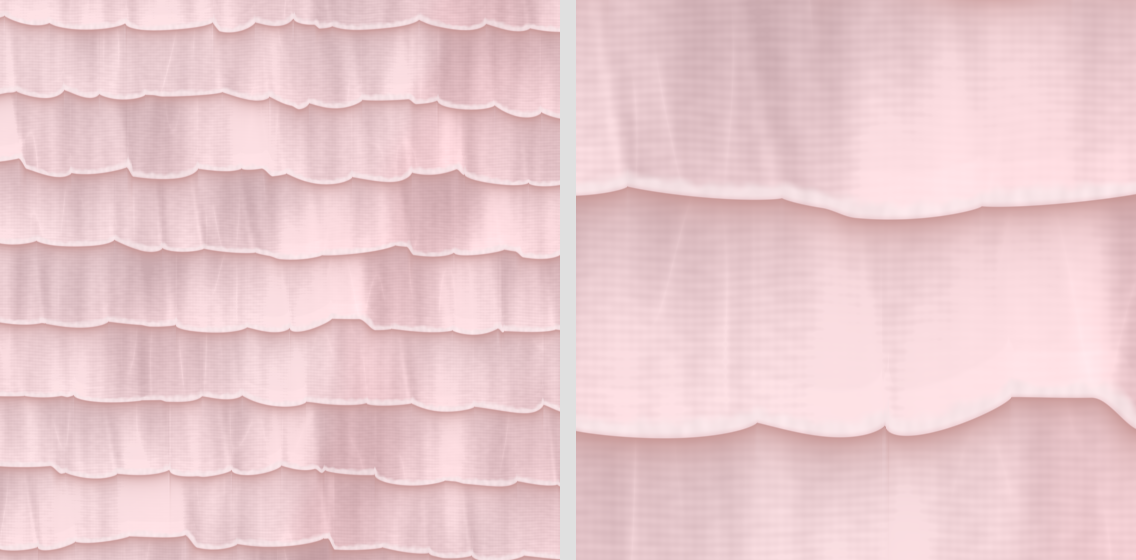
Left, the full canvas; right, a detail of the centre.
A Shadertoy shader for this texture:

```glsl
#define PITCH 0.1340      // height of one ruffle
#define FIRST_HEM 0.016   // height of the lowest hem
#define TILT -0.026       // slope of the rows
#define SCALLOPS 10.0     // scallops across
#define PANELS 4.3        // overlapping folds across
#define SAG 0.014         // depth of a scallop
#define DRIFT 0.022       // slow wander of a hem
#define HEM_WIDTH 0.0100
#define SHADOW_WIDTH 0.0085
#define THREADS 185.0     // weave threads across
#define WEAVE 0.13        // weave contrast
#define BROAD 0.75        // contrast of the large folds

const vec3 CLOTH_DARK  = vec3(0.815, 0.695, 0.715);
const vec3 CLOTH_LIGHT = vec3(0.955, 0.845, 0.860);
const vec3 ROSE        = vec3(0.890, 0.735, 0.755);
const vec3 HEM_LIGHT   = vec3(0.970, 0.900, 0.910);
const vec3 SOFT_SHADE  = vec3(0.810, 0.680, 0.690);
const vec3 DEEP_SHADE  = vec3(0.775, 0.575, 0.565);

float hash(vec2 p) {
    return fract(sin(dot(p, vec2(127.1, 311.7))) * 43758.5453);
}

float corner(vec2 cell, vec2 offset) {
    float a = 6.2832 * hash(cell);
    return dot(vec2(cos(a), sin(a)), offset);
}

// Gradient noise, roughly -0.7 to 0.7
float noise(vec2 p) {
    vec2 i = floor(p), f = p - i;
    vec2 w = f * f * f * (f * (f * 6.0 - 15.0) + 10.0);
    vec2 e = vec2(1.0, 0.0);
    return mix(mix(corner(i, f), corner(i + e.xy, f - e.xy), w.x),
               mix(corner(i + e.yx, f - e.yx), corner(i + e.xx, f - e.xx), w.x), w.y);
}

// Folded panel: rises slowly to the right, then drops at its edge
float panel(float x, float row) {
    float u = x * PANELS + 0.8 * noise(vec2(x * 2.0, row * 4.1)) + 7.0 * hash(vec2(row, 9.0));
    float f = fract(u), strength = hash(vec2(floor(u), row + 33.0));
    return strength * strength * (f * f - smoothstep(0.93, 1.0, f));
}

// Scallop coordinate: uneven widths, shuffled per row
float scallopAt(float x, float row) {
    return x * SCALLOPS + 1.1 * noise(vec2(x * 4.0, row * 3.7 + 0.4)) + 9.0 * hash(vec2(row, 4.0));
}

// Height of the hem of one row
float hemHeight(float x, float row) {
    float u = scallopAt(x, row), cell = floor(u), f = u - cell;
    float lean = pow(f, mix(0.6, 1.7, hash(vec2(cell, row + 20.0))));
    float bowl = pow(max(4.0 * lean * (1.0 - lean), 0.0), 0.7);
    float depth = SAG * mix(0.2, 1.0, hash(vec2(cell, row)));
    float cusp = mix(hash(vec2(cell, row + 50.0)), hash(vec2(cell + 1.0, row + 50.0)), f);
    return FIRST_HEM + row * PITCH + TILT * (x - 0.5) + 0.011 * (cusp - 0.5)
         + DRIFT * noise(vec2(x * 3.0, row * 5.3 + 0.5)) + 0.022 * panel(x, row) - depth * bowl;
}

// Distance to the hem, positive on the ruffle
float hemDistance(vec2 p, float row) {
    float e = 0.002, h = hemHeight(p.x, row);
    float slope = (hemHeight(p.x + e, row) - hemHeight(p.x - e, row)) / (2.0 * e);
    return (p.y - h) / sqrt(1.0 + min(slope * slope, 2.0));
}

vec3 ruffleColor(vec2 p, float row, float d) {
    float rise = clamp(d / PITCH, 0.0, 1.0);
    float x = p.x + 0.14 * d * noise(vec2(p.x * 6.0, row * 2.3));

    // Gathers and fine creases running down the cloth
    float gather = noise(vec2(x * 13.0, p.y * 2.5 + row * 7.3));
    float crease = noise(vec2(x * 46.0, p.y * 6.0 + row * 3.1));
    float ridge = pow(1.0 - min(abs(noise(vec2(x * 19.0, p.y * 4.0 + row * 9.7))), 1.0), 20.0);
    ridge *= smoothstep(-0.05, 0.35, noise(vec2(x * 9.0, p.y * 7.0 + 31.0)));

    // Pleats rising from the cusps
    float u = scallopAt(x + 0.12 * d, row);
    float side = u - floor(u + 0.5);
    float strength = hash(vec2(floor(u + 0.5), row + 70.0));
    strength *= strength * (1.0 - 0.7 * rise);
    float pleat = 0.45 * exp(-pow((side + 0.04) * 20.0, 2.0)) - 0.5 * exp(-pow((side - 0.09) * 10.0, 2.0));

    // Knitted threads and grain
    vec2 thread = p * THREADS;
    float weave = 0.5 * sin(6.2832 * (thread.y + 0.8 * noise(p * 16.0)))
                + 0.2 * sin(6.2832 * thread.x) + 1.3 * noise(thread * vec2(0.45, 0.8));

    // Slanting fold and uneven lighting
    float across = p.x - (0.54 + 0.26 * p.y) + 0.07 * noise(vec2(p.y * 6.0, row));
    float fold = smoothstep(-0.05, 0.015, across) * (1.0 - smoothstep(0.04, 0.19, across));
    float broad = 0.9 * noise(p * vec2(3.1, 2.3) + 4.7) + 0.7 * noise(vec2(x * 5.5, row * 6.1 + rise * 0.7));
    broad += 0.9 * panel(x + 0.15 * d, row) - 0.60 * fold;

    float tone = 0.66 + 0.75 * gather + 0.42 * crease + 0.35 * ridge + WEAVE * weave;
    tone += BROAD * broad + strength * pleat + 0.10 - 0.32 * smoothstep(0.2, 1.0, rise);
    vec3 color = mix(CLOTH_DARK, CLOTH_LIGHT, clamp(tone, -0.15, 1.2));
    float dye = 0.30 * smoothstep(0.3, 1.0, p.x) + 0.45 * noise(p * 4.0 + 8.0);
    vec3 rosy = ROSE + 0.13 * (tone - 0.5);
    color = mix(color, rosy, clamp(0.12 + 0.45 * fold + dye, 0.0, 0.8));

    // Turned edge and rolled hem
    color += 0.012 * (1.0 - smoothstep(0.026, 0.030, d));
    float width = HEM_WIDTH * (1.0 + 0.5 * noise(vec2(p.x * 14.0, row * 3.3)));
    float fuzz = 0.004 * noise(p * 90.0);
    float bead = 1.0 - smoothstep(0.5, 1.3, (d + fuzz) / width);
    vec3 hem = mix(ROSE, HEM_LIGHT, smoothstep(-0.3, 0.35, d / width));
    hem += 0.04 * noise(p * vec2(150.0, 60.0)) + 0.04 * min(BROAD * broad, 0.0);
    return mix(color, hem, 0.85 * bead);
}

void mainImage(out vec4 fragColor, in vec2 fragCoord) {
    vec2 p = fragCoord / iResolution.xy;
    float pixel = 1.0 / iResolution.y;
    float base = floor((p.y - FIRST_HEM) / PITCH);
    vec3 color = CLOTH_DARK;

    // Each ruffle overlaps and shades the one below
    for (int i = -1; i <= 1; i++) {
        float row = base + float(i);
        float d = hemDistance(p, row);
        float below = max(-d, 0.0);
        color = mix(color, SOFT_SHADE, 0.35 * exp(-below / (3.0 * SHADOW_WIDTH)));
        color = mix(color, DEEP_SHADE, 0.85 * exp(-below / SHADOW_WIDTH));
        color = mix(color, ruffleColor(p, row, d), smoothstep(-pixel, pixel, d));
    }
    fragColor = vec4(clamp(color, 0.0, 1.0), 1.0);
}
```
